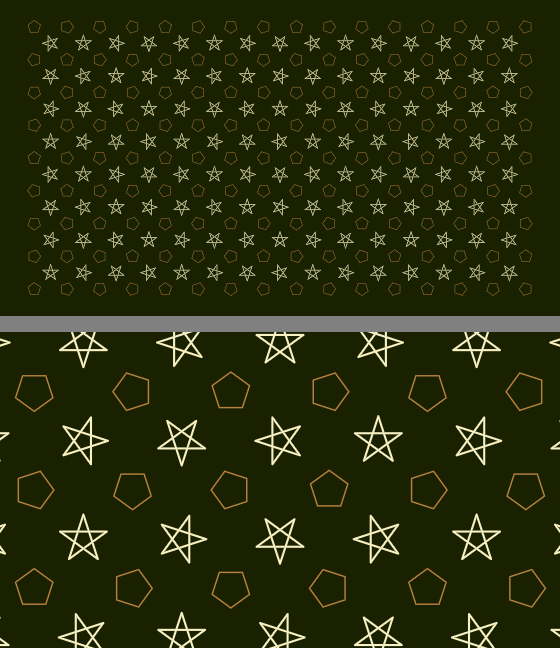
Top, the full canvas; bottom, a detail of the centre.
Reproduce this pattern procedurally as a Shadertoy shader.

```glsl
// Interleaved grids of thin outlined pentagons and pentagrams, turning a quarter per step, on dark olive.

#define PITCH 0.1037                      // grid spacing, in canvas heights
#define PENTAGON_GRID vec2(16.0, 9.0)     // columns, rows
#define STAR_GRID vec2(15.0, 8.0)
#define PENTAGON_RADIUS 0.2               // radii and widths are in grid cells
#define STAR_RADIUS 0.25
#define PENTAGON_LINE 0.0145
#define STAR_LINE 0.0215
#define TURN_STEP 1.5707963               // clockwise turn per column and row
#define GROUND vec3(0.098, 0.130, 0.0)
#define PENTAGON_COLOR vec3(0.72, 0.51, 0.24)
#define STAR_COLOR vec3(0.97, 0.94, 0.76)

const float TAU = 6.2831853;

float segmentDistance(vec2 p, vec2 a, vec2 b) {
    vec2 pa = p - a, ba = b - a;
    return length(pa - ba * clamp(dot(pa, ba) / dot(ba, ba), 0.0, 1.0));
}

// Direction to a corner of a regular pentagon, clockwise from straight up.
vec2 corner(float index, float turn) {
    float angle = index * TAU / 5.0 + turn;
    return vec2(sin(angle), cos(angle));
}

// Joins every skip-th corner: 1 gives a pentagon, 2 a pentagram.
float fivePointOutline(vec2 p, float radius, float skip, float turn) {
    float d = 1e3;
    for (float i = 0.0; i < 5.0; i++) {
        d = min(d, segmentDistance(p, radius * corner(i, turn), radius * corner(i + skip, turn)));
    }
    return d;
}

// Share of a pixel covered by a line, correct for lines thinner than a pixel.
float lineCoverage(float d, float width, float pixel) {
    float inner = max(d - 0.5 * pixel, -0.5 * width);
    float outer = min(d + 0.5 * pixel, 0.5 * width);
    return clamp((outer - inner) / pixel, 0.0, 1.0);
}

// A centred, finite grid of outlines; p is in cells.
float outlineGrid(vec2 p, vec2 count, float radius, float skip, float width, float pixel) {
    vec2 q = p + 0.5 * count;
    vec2 cell = clamp(floor(q), vec2(0.0), count - 1.0);
    float turn = TURN_STEP * mod(cell.x + cell.y, 4.0);
    float d = fivePointOutline(q - cell - 0.5, radius, skip, turn);
    return lineCoverage(d, width, pixel);
}

void mainImage(out vec4 fragColor, in vec2 fragCoord) {
    float pixel = 1.0 / (iResolution.y * PITCH);
    vec2 p = (fragCoord - 0.5 * iResolution.xy) * pixel;

    float pentagons = outlineGrid(p, PENTAGON_GRID, PENTAGON_RADIUS, 1.0, PENTAGON_LINE, pixel);
    float stars = outlineGrid(p, STAR_GRID, STAR_RADIUS, 2.0, STAR_LINE, pixel);

    vec3 color = mix(GROUND, PENTAGON_COLOR, pentagons);
    color = mix(color, STAR_COLOR, stars);
    fragColor = vec4(color, 1.0);
}
```
